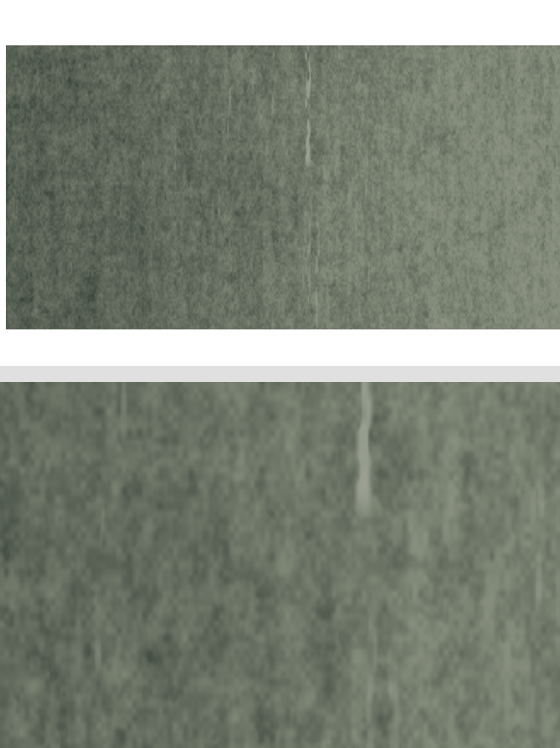
Top, the full canvas; bottom, a detail of the centre.
This texture is drawn by a Shadertoy shader. Its source:

```glsl
// A worn grey-green cloth panel on white paper, darker at the left.
// Layers of stretched value noise give grain, mottling and vertical
// streaks over a smooth tone ramp; a few pale broken scratches run down it.

float hash(vec2 cell) {
    vec3 q = fract(vec3(cell.xyx) * 0.1031);
    q += dot(q, q.yzx + 33.33);
    return fract((q.x + q.y) * q.z);
}

// Value noise centred on zero, from -0.5 to 0.5
float noise(vec2 p) {
    vec2 cell = floor(p), f = fract(p);
    f = f * f * (3.0 - 2.0 * f);
    float low = mix(hash(cell), hash(cell + vec2(1, 0)), f.x);
    float high = mix(hash(cell + vec2(0, 1)), hash(cell + vec2(1, 1)), f.x);
    return mix(low, high, f.y) - 0.5;
}

// Broken, slightly wandering pale line between two heights
float scratch(vec2 p, float x, float bottom, float top, float halfWidth) {
    float wander = 0.008 * noise(vec2(x * 91.0, p.y * 14.0)) + 0.015 * (p.y - bottom);
    float across = abs(p.x - x - wander);
    float line = 1.0 - smoothstep(halfWidth * 0.4, halfWidth * 1.5, across);
    float ends = smoothstep(bottom - 0.02, bottom + 0.02, p.y)
               * (1.0 - smoothstep(top - 0.02, top + 0.02, p.y));
    float gaps = smoothstep(-0.22, 0.2, noise(p * vec2(150.0, 38.0) + x * 57.0));
    return line * ends * gaps;
}

// Cloth brightness: 0 is deep shade, 1 is the pale worn side
float clothTone(vec2 p, float across) {
    float tone = mix(0.13, 0.93, smoothstep(-0.2, 1.05, across));

    // Vertical streaks and broad uneven wear
    tone += 0.17 * noise(p * vec2(62.0, 2.5));
    tone += 0.16 * noise(p * vec2(105.0, 13.0) + 17.0);
    tone += 0.13 * noise(p * vec2(9.0, 5.0) + 41.0);

    // Faint crosswise bands, strongest in the dark part
    tone += 0.13 * (1.0 - 0.7 * across) * noise(p * vec2(6.0, 48.0) + 73.0);

    // Mottling and fine grain
    tone += 0.22 * noise(p * vec2(48.0, 34.0) + 5.0);
    tone += 0.28 * noise(p * vec2(115.0, 72.0) + 29.0);
    tone += 0.30 * noise(p * vec2(215.0, 150.0) + 61.0);

    // Small dark flecks left between worn fibres
    float flecks = noise(p * vec2(95.0, 55.0) + 88.0) + 0.5 * noise(p * vec2(190.0, 120.0));
    tone -= 0.16 * smoothstep(0.15, 0.5, flecks);

    // Wear flattens the highlights
    return tone - 0.45 * max(tone - 0.93, 0.0);
}

void mainImage(out vec4 fragColor, in vec2 fragCoord) {
    vec2 p = fragCoord / iResolution.y;
    float across = fragCoord.x / iResolution.x;
    float pixel = 1.0 / iResolution.y;

    float tone = clothTone(p, across);
    vec3 shade = vec3(0.285, 0.325, 0.280);
    vec3 worn = vec3(0.530, 0.557, 0.490);
    vec3 cloth = mix(shade, worn, tone);

    // Main scratch in two runs, with thin companions
    float pale = scratch(p, 0.838, 0.55, 0.89, 0.0065);
    pale = max(pale, 0.75 * scratch(p, 0.862, 0.09, 0.40, 0.005));
    pale = max(pale, 0.55 * scratch(p, 0.843, 0.16, 0.46, 0.004));
    for (int i = 0; i < 9; i++) {
        float seed = float(i) + 1.0;
        float x = 0.44 + 0.72 * hash(vec2(seed, 3.0));
        float bottom = 0.08 + 0.65 * hash(vec2(seed, 8.0));
        float extent = 0.08 + 0.16 * hash(vec2(seed, 12.0));
        pale = max(pale, 0.36 * scratch(p, x, bottom, bottom + extent, 0.0028));
    }
    cloth = mix(cloth, vec3(0.63, 0.65, 0.59), 0.85 * pale);

    // Panel runs off the right side; paper shows on the other three
    float inset = min(p.x - 0.016, min(p.y - 0.100, 0.876 - p.y));
    float panel = smoothstep(-0.5 * pixel, 0.5 * pixel, inset);
    cloth *= 1.0 - 0.10 * (1.0 - smoothstep(0.0, 0.006, inset));
    fragColor = vec4(mix(vec3(1.0), cloth, panel), 1.0);
}
```
